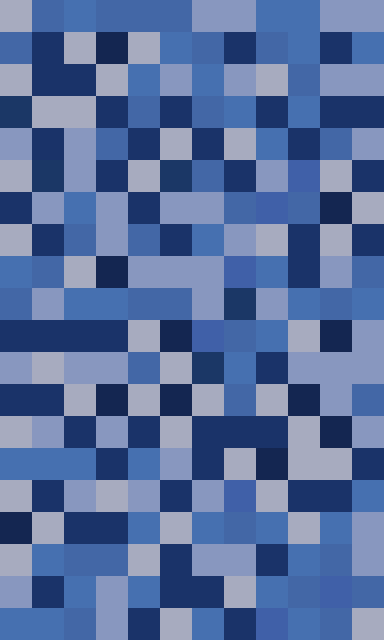
A WebGL 1 fragment shader for this pattern:

```glsl
precision highp float;
// Mosaic of flat square tiles in navy, blue, lavender and grey, with unlike neighbours.

uniform vec2 u_resolution;

#define GRID vec2(12.0, 20.0)  // tiles across and up
#define SEED 17.0
#define REPULSION 0.3          // how strongly neighbours differ in tone
#define INK_BELOW -0.53        // tone limits between the colour groups
#define NAVY_BELOW -0.21
#define BLUE_BELOW 0.14
#define LAVENDER_BELOW 0.335
#define VARIANT_SHARE 0.1      // share of odd tints in navy and blue
#define CHECKER_BREAK 0.2      // share of blues that ignore the checker

const vec3 INK      = vec3(0.080, 0.150, 0.318);
const vec3 NAVY     = vec3(0.102, 0.200, 0.410);
const vec3 TEAL     = vec3(0.106, 0.214, 0.400);
const vec3 STEEL    = vec3(0.263, 0.404, 0.650);
const vec3 AZURE    = vec3(0.275, 0.439, 0.690);
const vec3 COBALT   = vec3(0.250, 0.376, 0.660);
const vec3 LAVENDER = vec3(0.533, 0.592, 0.750);
const vec3 GREY     = vec3(0.655, 0.671, 0.750);

float hash(vec2 p, float salt) {
  vec3 q = fract(vec3(p.xyx + SEED + salt) * vec3(0.1031, 0.1030, 0.0973));
  q += dot(q, q.yzx + 33.33);
  return fract((q.x + q.y) * q.z);
}

float centred(vec2 tile) {
  return hash(tile, 0.0) - 0.5;
}

// High-pass noise: a bright tile pushes its neighbours darker and vice versa.
float tileTone(vec2 tile) {
  vec2 e = vec2(1.0, 0.0);
  float around = centred(tile + e) + centred(tile - e)
               + centred(tile + e.yx) + centred(tile - e.yx);
  return centred(tile) - REPULSION * around;
}

vec3 tileColour(vec2 tile) {
  tile = clamp(tile, vec2(0.0), GRID - 1.0);
  float tone = tileTone(tile);
  float variant = hash(tile, 41.0);
  if (tone < INK_BELOW) return INK;
  if (tone < NAVY_BELOW) return variant < VARIANT_SHARE ? TEAL : NAVY;
  if (tone < BLUE_BELOW) {
    if (variant < VARIANT_SHARE) return COBALT;
    float flip = step(hash(tile, 83.0), CHECKER_BREAK);
    float parity = mod(tile.x + tile.y + flip, 2.0);
    return parity < 0.5 ? STEEL : AZURE;
  }
  return tone < LAVENDER_BELOW ? LAVENDER : GREY;
}

void main() {
  vec2 pos = gl_FragCoord.xy / u_resolution * GRID;

  // Pixel coverage on each side of the nearest tile corner.
  vec2 corner = floor(pos + 0.5);
  vec2 cover = clamp((pos - corner) * u_resolution / GRID + 0.5, 0.0, 1.0);

  vec3 below = mix(tileColour(corner - 1.0),
                   tileColour(corner - vec2(0.0, 1.0)), cover.x);
  vec3 above = mix(tileColour(corner - vec2(1.0, 0.0)),
                   tileColour(corner), cover.x);
  gl_FragColor = vec4(mix(below, above, cover.y), 1.0);
}
```
